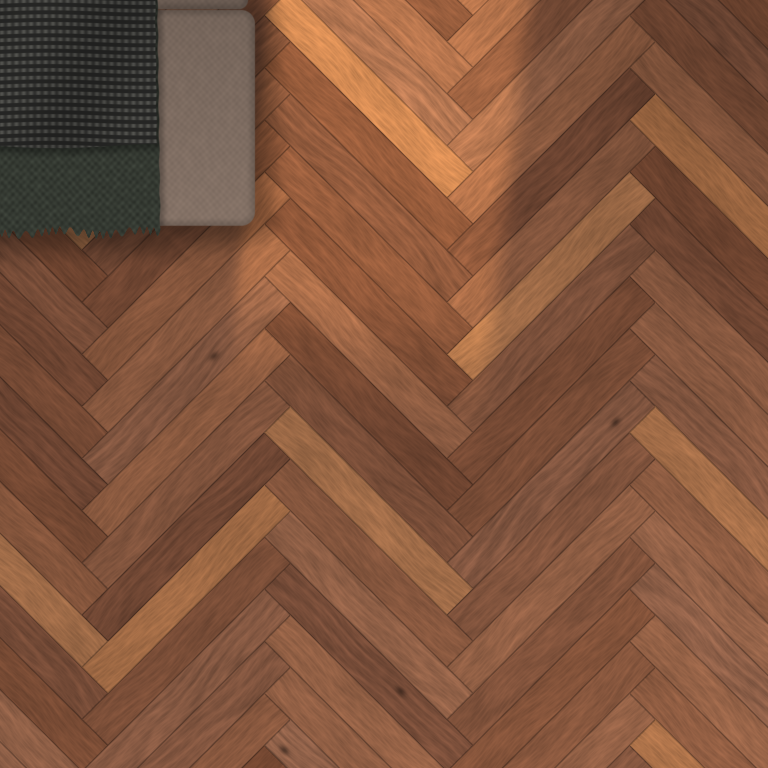
Write a three.js fragment shader that draws this texture.

```glsl
// Herringbone hardwood floor with a patch of sunlight, a linen ottoman and a woven throw.
varying vec2 vUv;

const float PITCH = 0.0679;   // vertical step between planks
const float RATIO = 7.0;      // plank length over width
const vec2 ORIGIN = vec2(13.365, 2.224);

const vec3 WOOD_DARK = vec3(0.415, 0.255, 0.18);
const vec3 WOOD_LIGHT = vec3(0.575, 0.39, 0.288);
const vec3 WOOD_PALE = vec3(0.63, 0.425, 0.28);
const vec3 SUN_GAIN = vec3(1.36, 1.33, 1.22);
const vec3 LINEN = vec3(0.505, 0.435, 0.39);
const vec3 CHARCOAL = vec3(0.14, 0.14, 0.135);
const vec3 CHECK_GREY = vec3(0.39, 0.39, 0.37);
const vec3 GREEN_KNIT = vec3(0.205, 0.225, 0.195);

struct Plank {
  vec2 pos;        // x along (0..RATIO), y across (0..1)
  vec2 id;
  float upright;   // 1 when the plank runs up to the right
};

float hash(vec2 p) {
  return fract(sin(dot(p, vec2(127.1, 311.7))) * 43758.5);
}

// Distance to the nearest scattered point
float cellular(vec2 p) {
  vec2 base = floor(p);
  float nearest = 2.0;
  for (int y = -1; y <= 1; y++) {
    for (int x = -1; x <= 1; x++) {
      vec2 cell = base + vec2(float(x), float(y));
      vec2 point = cell + vec2(hash(cell), hash(cell + 37.0));
      nearest = min(nearest, distance(p, point));
    }
  }
  return nearest;
}

float roundBox(vec2 p, vec2 lo, vec2 hi, float r) {
  vec2 q = abs(p - 0.5 * (lo + hi)) - 0.5 * (hi - lo) + r;
  return length(max(q, 0.0)) + min(max(q.x, q.y), 0.0) - r;
}

float cover(float d) {
  return 1.0 - smoothstep(-0.0012, 0.0012, d);
}

Plank herringbone(vec2 p) {
  vec2 g = vec2(p.x + p.y, p.y - p.x) / PITCH - ORIGIN;
  vec2 c = floor(g);
  vec2 f = g - c;
  float k = floor(mod(c.x - c.y + 0.5, 2.0 * RATIO));
  if (k < RATIO) return Plank(vec2(k + f.x, f.y), c - vec2(k, 0.0), 0.0);
  float m = 2.0 * RATIO - 1.0 - k;
  return Plank(vec2(m + f.y, f.x), c - vec2(0.0, m), 1.0);
}

// Pale boards recur every few rows of a column
float isPale(Plank b) {
  float column = (b.id.x - b.id.y) / (2.0 * RATIO);
  float period = column > 0.5 ? 6.0 : 8.0;
  float row = b.id.y + max(floor(column + 0.5), 0.0);
  if (b.upright > 0.5) { period = 13.0; row = b.id.y - 2.0; }
  return 1.0 - step(1.0, mod(row + 0.5, period));
}

vec3 wood(Plank b) {
  vec2 q = b.pos;
  float seed = hash(b.id + 19.0 * b.upright);
  float figure = hash(b.id.yx + 7.3);
  float pale = isPale(b);
  vec3 col = mix(WOOD_DARK, WOOD_LIGHT, 0.12 + 0.76 * seed);
  col = mix(col, WOOD_PALE, pale);
  col *= mix(vec3(1.02, 0.99, 0.95), vec3(0.99, 1.0, 1.03), figure);

  // Long growth lines that bend gently and close round an off-centre heart
  float heart = RATIO * hash(b.id + 3.1);
  float bend = 0.10 * sin(q.x * 0.9 + seed * 40.0) + 0.03 * sin(q.x * 2.3 + figure * 30.0);
  float ring = length(vec2((q.x - heart) * 0.13, q.y - figure + bend));
  float bands = sin(ring * 24.0 + seed * 9.0) + 0.5 * sin(ring * 47.0 + 0.6 * q.x);
  float fibre = cellular(vec2(q.x * 1.1, (q.y + bend) * 10.0) + seed * 50.0);
  float pores = cellular(vec2(q.x * 3.2, (q.y + bend) * 17.0) + figure * 90.0);
  float cloud = sin(q.x * 1.3 + seed * 30.0) * sin(q.y * 3.0 + figure * 20.0);
  float strength = (0.022 + 0.035 * figure * figure) * (1.0 - 0.5 * pale);
  col *= 1.0 + strength * bands + 0.13 * (fibre - 0.45) + 0.10 * (pores - 0.45) + 0.04 * cloud;

  // Rare knot, then the thin joint
  vec2 toKnot = (q - vec2(heart, 0.25 + 0.5 * seed)) * vec2(0.8, 1.3);
  col *= 1.0 - 0.4 * step(0.94, figure) * exp(-70.0 * dot(toKnot, toKnot));
  vec2 border = min(q, vec2(RATIO, 1.0) - q);
  return col * mix(0.72, 1.0, smoothstep(0.0, 0.038, min(border.x, border.y)));
}

float sunlight(vec2 p) {
  float left = smoothstep(-0.014, 0.014, p.x - 0.35 + 0.11 * p.y);
  float right = 1.0 - smoothstep(-0.022, 0.022, p.x - 0.69 + 0.12 * p.y);
  return left * right * (1.0 - smoothstep(0.30, 0.53, p.y - 0.2 * (p.x - 0.3)));
}

vec3 linen(vec2 p, float d) {
  float weave = sin(p.x * 720.0 + sin(p.y * 90.0)) * sin(p.y * 690.0 + sin(p.x * 80.0));
  float slub = cellular(p * vec2(110.0, 60.0)) - 0.45;
  float rim = smoothstep(0.0, 0.012, -d);
  return LINEN * (0.90 + 0.45 * p.y + 0.03 * weave + 0.05 * slub) * mix(0.84, 1.0, rim);
}

vec3 checkWeave(vec2 p) {
  vec2 t = p * vec2(105.0, 100.0) + vec2(0.0, 0.15 * sin(p.x * 25.0));
  vec2 s = 0.5 + 0.5 * sin(6.2832 * t);
  float thread = smoothstep(0.2, 0.85, s.y) * (0.3 + 0.7 * s.x);
  float folds = 0.97 + 0.08 * sin(p.x * 31.0 + p.y * 12.0);
  return mix(CHARCOAL, CHECK_GREY, 0.68 * thread) * folds;
}

vec3 knit(vec2 p) {
  float stitch = sin(p.x * 640.0) * sin(p.y * 600.0 + 0.8 * sin(p.x * 40.0));
  return GREEN_KNIT * (1.0 + 0.13 * stitch + 0.2 * (cellular(p * 120.0) - 0.45));
}

void main() {
  vec2 p = vec2(vUv.x, 1.0 - vUv.y);   // measured down from the top

  // Furniture outlines
  float seat = roundBox(p, vec2(-0.3, 0.013), vec2(0.332, 0.294), 0.018);
  float cushion = roundBox(p, vec2(-0.3, -0.2), vec2(0.323, 0.012), 0.012);
  float strands = 0.005 * sin(p.x * 520.0 + 2.0 * sin(p.x * 97.0)) + 0.003 * sin(p.x * 60.0);
  float side = 0.0006 * sin(p.y * 170.0) + 0.012 * p.y;
  float hem = max(p.x - 0.205 - side, p.y - 0.303);
  float skirt = max(p.x - 0.205 - side, p.y - 0.303 - strands);
  float throwTop = max(p.x - 0.202 - side, p.y - 0.190 - 0.003 * sin(p.x * 22.0));

  // Floor and its lighting
  vec3 col = wood(herringbone(p));
  col *= 0.98 + 0.10 * smoothstep(0.5, 1.3, p.y + 0.5 * p.x - 0.2);
  col *= 1.0 - 0.10 * smoothstep(0.62, 0.85, p.x) * (1.0 - smoothstep(0.0, 0.5, p.y));
  col *= mix(vec3(1.0), SUN_GAIN, sunlight(p));
  col *= mix(0.66, 1.0, smoothstep(0.0, 0.05, min(seat, hem)));

  // Ottoman, then the throw over it
  col = mix(col, linen(p, cushion) * 0.92, cover(cushion));
  col = mix(col, linen(p, seat), cover(seat));
  col *= mix(1.0, mix(0.75, 1.0, smoothstep(0.0, 0.012, hem)), cover(seat));
  col = mix(col, knit(p) * mix(0.7, 1.0, smoothstep(0.0, 0.015, throwTop)), cover(skirt));
  col = mix(col, checkWeave(p), cover(throwTop));
  gl_FragColor = vec4(col, 1.0);
}
```
